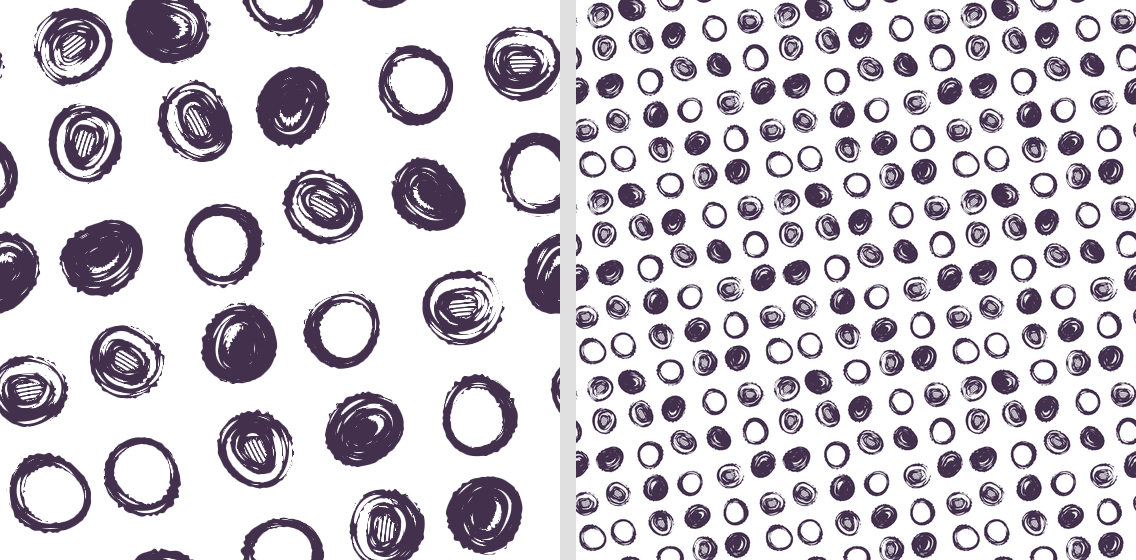
Left, the tile; right, the same tile 3 across and 3 down.
Reproduce this pattern procedurally as a WebGL 2 fragment shader.

```glsl
#version 300 es
precision highp float;

uniform vec2 u_resolution;
out vec4 fragColor;

const float TAU = 6.2831853;

float hash(float n) {
    return fract(sin(n * 127.1 + 3.7) * 43758.5);
}

// Cellular noise wrapped around a circle: long gaps left by a dry brush
float drySlivers(float turn, float row, float seed, float amount) {
    vec2 p = vec2(turn * 6.0, row);
    vec2 cell = floor(p);
    float nearest = 1.0;
    for (int y = -1; y <= 1; y++) {
        for (int x = -1; x <= 1; x++) {
            vec2 n = cell + vec2(x, y);
            float id = mod(n.x + 0.5, 6.0) + 6.0 * n.y + 200.0 * seed;
            vec2 center = n + vec2(hash(id), hash(id + 0.37));
            float size = amount * hash(id + 0.71) - 0.35;
            nearest = min(nearest, length(p - center) - size);
        }
    }
    return nearest;
}

// Inked dot of about unit radius: positive inside the paint
float brushDot(vec2 v, float seed) {
    float kind = mod(seed * 7.0 + 0.5, 26.0);
    bool ring = kind < 8.0;
    bool solid = kind > 18.0;
    float phase = TAU * hash(seed + 0.3);
    float tilt = TAU * hash(seed + 0.6);

    // Tilted ellipse, narrower toward the middle
    v = mat2(cos(tilt), sin(tilt), -sin(tilt), cos(tilt)) * v;
    v.y *= ring ? 1.04 : mix(1.6, 1.12, smoothstep(0.0, 1.0, length(v)));
    float a = atan(v.y, v.x);
    float r = length(v) + 0.03 * sin(2.0 * a + phase) + 0.02 * sin(3.0 * a - 2.0 * phase);

    // Ragged rim on the dry side of the stroke
    float dry = 0.5 + 0.5 * sin(a + phase);
    float rough = (0.2 + dry) * (0.03 * sin(9.0 * a + 4.0 * sin(4.0 * a + phase))
                               + 0.018 * sin(23.0 * a + 3.0 * sin(7.0 * a)));
    float ink = 1.0 + 0.05 * dry - r + rough;

    if (ring) {
        float hole = 0.7 + 0.1 * hash(seed + 0.9) + 0.08 * sin(a + 1.7 * phase);
        ink = min(ink, r - hole + 0.7 * rough);
    } else if (solid) {
        // Crescent highlights
        ink = min(ink, abs(r - 0.42) - 0.13 * cos(a - phase) + 0.04 + rough);
        ink = min(ink, abs(r - 0.72) - 0.07 * cos(a - phase - 0.5) + 0.035);
    } else {
        // Open loop around a hatched core
        ink = min(ink, abs(r - 0.76) - 0.035 - 0.065 * cos(a - phase) + 0.5 * rough);
        ink = min(ink, r - 0.34 + rough);
        float hatch = (sin(38.0 * v.y + 6.0 * v.x * v.x + phase) - 0.4) / 38.0;
        ink = max(ink, min(hatch, 0.42 - r));
    }

    // Bristle marks following the stroke
    float amount = (ring ? 0.55 : solid ? 0.45 : 0.75) + 0.35 * dry;
    amount *= smoothstep(0.2, 0.5, r);
    float row = 12.0 * r + 0.8 * sin(a + 2.0 * phase);
    return min(ink, drySlivers(a / TAU + 0.5, row, seed, amount) / 12.0);
}

void main() {
    vec2 uv = gl_FragCoord.xy / u_resolution;

    // Slanted lattice with 26 cells per tile, numbered so that it wraps
    vec2 q = vec2(5.0 * uv.x + uv.y, 5.0 * uv.y - uv.x);
    vec2 cell = floor(q);
    float seed = floor(mod(cell.x + 5.0 * cell.y + 0.5, 26.0));
    vec2 jitter = 0.17 * (vec2(hash(seed), hash(seed + 0.15)) - 0.5);
    float radius = mix(0.34, 0.37, hash(seed + 0.45));

    float ink = clamp(brushDot((q - cell - 0.5 - jitter) / radius, seed), -0.05, 0.1);
    float edge = 0.6 * fwidth(ink) + 0.0001;
    vec3 paper = vec3(1.0);
    vec3 plum = vec3(0.26, 0.19, 0.30);
    fragColor = vec4(mix(paper, plum, smoothstep(-edge, edge, ink)), 1.0);
}
```
